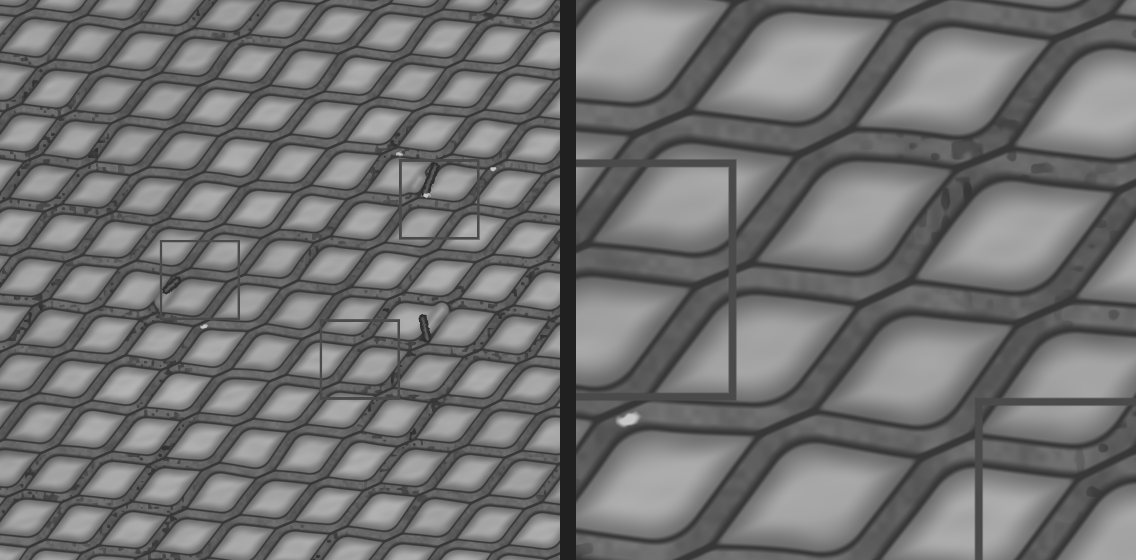
Left, the full canvas; right, a detail of the centre.
Write a three.js fragment shader that draws this texture.

```glsl
varying vec2 vUv;

// Lattice: one step along a flat strand and one along a steep strand
const vec2 CELL_ORIGIN = vec2(0.0625, 0.9323);
const vec2 FLAT_STEP = vec2(0.0961, -0.0113);
const vec2 STEEP_STEP = vec2(0.0591, 0.0789);
const float CELL_SPAN = 0.085;      // canvas width of a cell across its strands
const float HOLE_HALF = 0.381;      // the following are shares of a cell
const float ROUND_CORNER = 0.19;
const float SHARP_CORNER = 0.04;
const float EDGE_SOFT = 0.018;
const float BOND_WIDTH = 0.026;

const float HOLE_RIM = 0.43;
const float HOLE_CENTER = 0.655;
const float FLAT_METAL = 0.41;
const float STEEP_METAL = 0.36;
const float METAL_RIM = 0.215;
const float CHIP_LIGHT = 0.78;
const float FRAME_GRAY = 0.29;
const float FRAME_HALF = 0.0695;
const float FRAME_LINE = 0.0023;
const float STUB_RADIUS = 0.0075;

float hash(vec2 p) {
  vec3 q = fract(vec3(p.xyx) * 0.1031);
  q += dot(q, q.yzx + 33.33);
  return fract((q.x + q.y) * q.z);
}

float noise(vec2 p) {
  vec2 i = floor(p), f = fract(p);
  f = f * f * (3.0 - 2.0 * f);
  return mix(mix(hash(i), hash(i + vec2(1.0, 0.0)), f.x),
             mix(hash(i + vec2(0.0, 1.0)), hash(i + vec2(1.0)), f.x), f.y);
}

float cross2(vec2 a, vec2 b) { return a.x * b.y - a.y * b.x; }

float smoothMax(float a, float b, float k) {
  float h = max(k - abs(a - b), 0.0) / k;
  return max(a, b) + h * h * k * 0.25;
}

float segment(vec2 p, vec2 a, vec2 b) {
  vec2 ab = b - a;
  return length(p - a - ab * clamp(dot(p - a, ab) / dot(ab, ab), 0.0, 1.0));
}

// Widens the hole where a strand has snapped
float openGap(float hole, vec2 p, vec2 a, vec2 b) {
  float gap = (segment(p, a, b) - 0.0125) / CELL_SPAN;
  return -smoothMax(-hole, -gap, 0.08);
}

float drawStub(float tone, vec2 p, vec2 a, vec2 b) {
  float d = segment(p, a, b) + 0.003 * (noise(p * 300.0) - 0.5);
  float body = mix(0.36, 0.18, smoothstep(0.0, 0.005, d));
  return mix(body, tone, smoothstep(-0.001, 0.001, d - STUB_RADIUS));
}

float drawChip(float tone, vec2 p, vec2 center) {
  float d = length((p - center) * vec2(0.8, 1.2)) + 0.004 * noise(p * 260.0);
  return mix(CHIP_LIGHT, tone, smoothstep(0.004, 0.008, d));
}

float drawFrame(float tone, vec2 p, vec2 center) {
  vec2 q = abs(p - center);
  float d = abs(max(q.x, q.y) - FRAME_HALF);
  return mix(FRAME_GRAY, tone, smoothstep(-0.0007, 0.0007, d - FRAME_LINE));
}

void main() {
  vec2 p = vUv;
  vec2 warp = vec2(noise(p * 13.0), noise(p * 13.0 + 40.0)) - 0.5;
  vec2 q = p - CELL_ORIGIN + warp * 0.005;

  // Skewed cell coordinates, zero at the middle of each hole
  vec2 grid = vec2(cross2(q, STEEP_STEP), cross2(FLAT_STEP, q)) / cross2(FLAT_STEP, STEEP_STEP);
  vec2 id = floor(grid + 0.5);
  vec2 c = grid - id;
  vec2 a = abs(c);

  // Hole with two rounded and two sharp corners, plus the breaks
  float corner = mix(ROUND_CORNER, SHARP_CORNER, smoothstep(-0.02, 0.02, c.x * c.y));
  float hole = smoothMax(a.x, a.y, corner) - HOLE_HALF;
  hole = openGap(hole, p, vec2(0.289, 0.460), vec2(0.301, 0.477));
  hole = openGap(hole, p, vec2(0.740, 0.668), vec2(0.749, 0.681));
  hole = openGap(hole, p, vec2(0.763, 0.414), vec2(0.789, 0.447));

  // Hazy backdrop
  float haze = noise(p * 4.0 + 7.0) - 0.5;
  float streak = noise(vec2(p.x * 35.0 + p.y * 20.0, p.y * 90.0 - p.x * 25.0)) - 0.5;
  float backdrop = mix(HOLE_RIM, HOLE_CENTER, smoothstep(-0.02, 0.22, -hole));
  backdrop += 0.06 * haze + 0.045 * streak + 0.03 * (hash(id + 90.0) - 0.5);

  // Strands: lit body, dark rims and a dark seam at each bond
  float metal = mix(FLAT_METAL, STEEP_METAL, smoothstep(-0.1, 0.1, a.x - a.y));
  float grain = noise(p * 190.0) - 0.5;
  float worn = smoothstep(0.5, 0.8, noise(p * 7.0 + 3.0));
  metal += 0.05 * grain + 0.06 * (noise(p * 45.0) - 0.5);
  metal -= 0.14 * worn * smoothstep(0.6, 0.8, noise(p * 150.0 + 20.0));
  float rim = mix(0.055, 0.085, smoothstep(-0.3, 0.3, c.y - c.x));
  float across = abs(c.x - c.y) * 0.5;
  float seam = smoothstep(0.4, 1.4, min(across, 0.5 - across) / BOND_WIDTH);
  metal = mix(METAL_RIM, metal, smoothstep(0.015, rim, hole) * seam);
  float tone = mix(backdrop, metal, smoothstep(-EDGE_SOFT, EDGE_SOFT, hole));

  // Bent ends and bright chips at the breaks
  tone = drawStub(tone, p, vec2(0.297, 0.482), vec2(0.316, 0.499));
  tone = drawStub(tone, p, vec2(0.759, 0.655), vec2(0.777, 0.703));
  tone = drawStub(tone, p, vec2(0.763, 0.395), vec2(0.755, 0.431));
  tone = drawChip(tone, p, vec2(0.7135, 0.725));
  tone = drawChip(tone, p, vec2(0.8815, 0.698));
  tone = drawChip(tone, p, vec2(0.3645, 0.417));
  tone = drawChip(tone, p, vec2(0.762, 0.651));

  // Square inspection frames
  tone = drawFrame(tone, p, vec2(0.357, 0.500));
  tone = drawFrame(tone, p, vec2(0.7845, 0.644));
  tone = drawFrame(tone, p, vec2(0.6426, 0.358));
  gl_FragColor = vec4(vec3(tone), 1.0);
}
```
